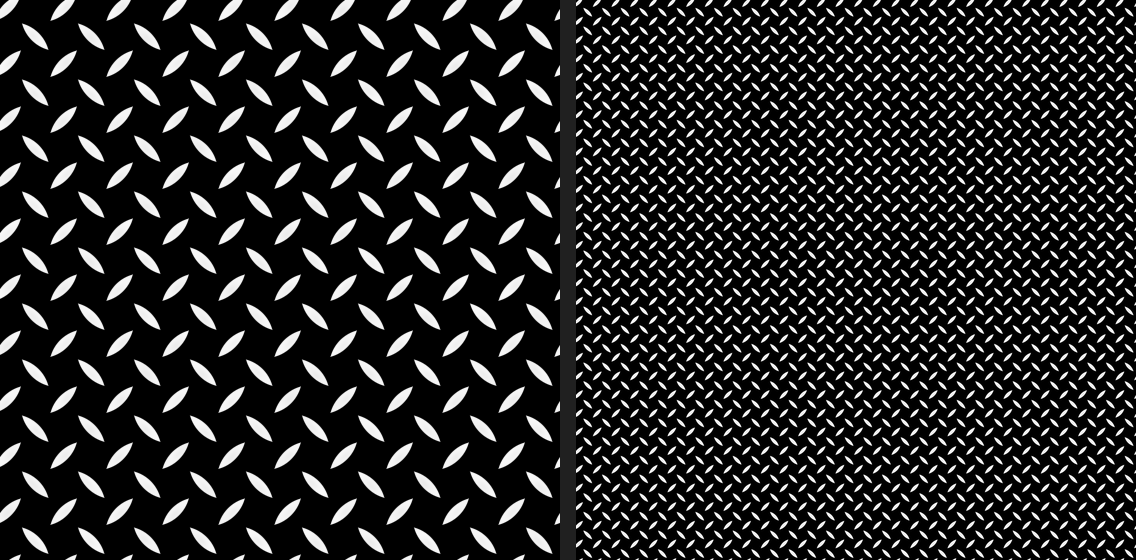
Left: one tile. Right: repeated 3 by 3.
A WebGL 1 fragment shader for this pattern:

```glsl
precision highp float;

uniform vec2 u_resolution;

#define REPEATS 10.0
#define HALF_LENGTH 0.332
#define HALF_WIDTH 0.089
#define FALLING_CENTER vec2(0.629, 0.345)
#define RISING_CENTER vec2(0.137, 0.863)
#define EDGE_SOFTNESS 0.013
#define PLATE_COLOR vec3(0.0)
#define STUD_COLOR vec3(0.965)
#define SHADE_DEPTH 0.035
#define TONE_VARIATION 0.012

const float TAU = 6.2831853;

// Signed distance to a pointed lens lying along x: two overlapping discs.
float lensDistance(vec2 p) {
  float radius = (HALF_LENGTH * HALF_LENGTH + HALF_WIDTH * HALF_WIDTH) / (2.0 * HALF_WIDTH);
  return length(vec2(p.x, abs(p.y) + radius - HALF_WIDTH)) - radius;
}

float hash(vec2 p) {
  return fract(sin(dot(p, vec2(12.99, 78.23))) * 437.58);
}

// Layered sines with whole frequencies, so the sheen wraps at the borders.
float sheen(vec2 uv) {
  vec2 a = uv * TAU;
  return 0.6 * sin(a.x * 13.0 + a.y * 7.0) + 0.4 * sin(a.x * 9.0 - a.y * 17.0 + 1.3);
}

// One diagonal stud per cell; slope is +1 for rising, -1 for falling.
// Returns coverage in x and brightness in y.
vec2 stud(vec2 uv, vec2 center, float slope, float softness) {
  vec2 grid = uv * REPEATS - center + 0.5;
  vec2 id = mod(floor(grid), REPEATS);
  vec2 p = fract(grid) - 0.5;
  vec2 q = vec2(p.x + slope * p.y, p.y - slope * p.x) * 0.70711;

  float coverage = 1.0 - smoothstep(-softness, softness, lensDistance(q));

  // Faint dull patch near the middle, a little different on each stud
  float shift = (hash(id + slope) - 0.5) * 0.12;
  vec2 patchPos = vec2(q.x - shift, q.y + 0.02) / vec2(0.14, 0.06);
  float shade = SHADE_DEPTH * exp(-dot(patchPos, patchPos));
  float tone = 1.0 - shade + TONE_VARIATION * sheen(uv);
  return vec2(coverage, tone);
}

void main() {
  vec2 uv = gl_FragCoord.xy / u_resolution;
  float pixel = REPEATS / min(u_resolution.x, u_resolution.y);
  float softness = max(EDGE_SOFTNESS, 0.65 * pixel);

  vec2 falling = stud(uv, FALLING_CENTER, -1.0, softness);
  vec2 rising = stud(uv, RISING_CENTER, 1.0, softness);

  vec3 color = mix(PLATE_COLOR, STUD_COLOR * falling.y, falling.x);
  color = mix(color, STUD_COLOR * rising.y, rising.x);
  gl_FragColor = vec4(color, 1.0);
}
```
